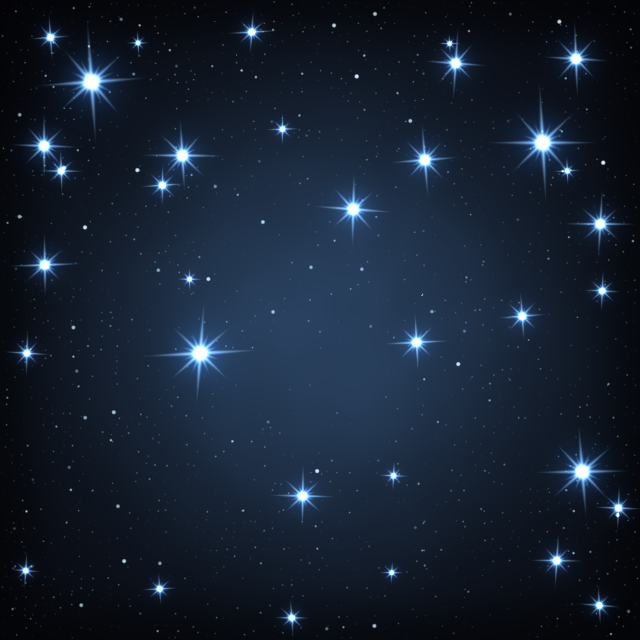
A Shadertoy shader for this background:

```glsl
#define CENTRE_COLOR vec3(0.165, 0.260, 0.380)
#define EDGE_COLOR vec3(0.020, 0.023, 0.042)
#define HALO_COLOR vec3(0.16, 0.46, 0.85)
#define RAY_COLOR vec3(0.58, 0.78, 0.96)
#define CORE_COLOR vec3(0.95, 1.00, 1.00)
#define GLOW_CENTRE vec2(0.505, 0.485)
#define GLOW_SPREAD 0.135
#define RAY_WIDTH 0.026
#define SMALL_GRID 6.0
#define SMALL_CHANCE 0.55
#define DUST_LEVEL 0.75

const float PI = 3.14159;

// Leading stars: centre and reach of the longest ray
const vec3 LEADING[16] = vec3[16](
    vec3(.143, .872, .102), vec3(.848, .777, .094), vec3(.313, .448, .090),
    vec3(.910, .263, .086), vec3(.285, .757, .066), vec3(.552, .673, .066),
    vec3(.712, .901, .058), vec3(.900, .908, .062), vec3(.664, .750, .062),
    vec3(.069, .772, .062), vec3(.938, .650, .056), vec3(.070, .586, .056),
    vec3(.651, .465, .050), vec3(.473, .225, .052), vec3(.816, .506, .044),
    vec3(.870, .124, .045));

vec2 hash2(vec2 p) {
    vec3 q = fract(p.xyx * vec3(.1031, .1030, .0973));
    q += dot(q, q.yzx + 33.33);
    return fract((q.xx + q.yz) * q.zy);
}

float cornerSlope(vec2 cell, vec2 offset) {
    float angle = 2.0 * PI * hash2(cell).x;
    return dot(vec2(cos(angle), sin(angle)), offset);
}

float gradientNoise(vec2 p) {
    vec2 i = floor(p), f = p - i;
    vec2 u = f * f * f * (f * (f * 6.0 - 15.0) + 10.0);
    vec2 e = vec2(1, 0);
    return mix(mix(cornerSlope(i, f), cornerSlope(i + e, f - e), u.x),
               mix(cornerSlope(i + e.yx, f - e.yx), cornerSlope(i + 1.0, f - 1.0), u.x), u.y);
}

// Tapered needle through the origin
float needle(vec2 p, float angle, float reach, float width, float pixel) {
    vec2 axis = vec2(cos(angle), sin(angle));
    float taper = max(1.0 - abs(dot(p, axis)) / reach, 0.0);
    float across = dot(p, vec2(-axis.y, axis.x));
    float w = width * taper + 0.55 * pixel;
    return pow(taper, 1.3) * exp(-across * across / (w * w));
}

// Halo, core and sixteen spikes of three lengths
vec3 star(vec2 p, float size, vec2 seed, float pixel) {
    float d = length(p);
    if (d > 1.3 * size) return vec3(0);
    float fade = 1.0 - smoothstep(0.3 * size, 1.3 * size, d);
    float halo = (0.9 * exp(-d / (0.15 * size)) + 0.16 * exp(-d / (0.4 * size))) * fade;
    float core = 1.3 * exp(-d * d / (0.0085 * size * size));
    float rays = 0.0;
    for (int k = 0; k < 8; k++) {
        vec2 h = hash2(seed + float(k) * 7.3);
        float reach = k % 4 == 0 ? 1.0 : (k % 2 == 0 ? 0.72 : 0.38);
        reach *= size * mix(0.85, 1.05, h.x);
        float angle = float(k) * PI / 8.0 + 0.16 * (h.y - 0.5);
        rays += needle(p, angle, reach, RAY_WIDTH * size, pixel);
    }
    return HALO_COLOR * halo + RAY_COLOR * min(rays, 1.0) * 0.85 + CORE_COLOR * core;
}

// Minor stars on a jittered grid, mostly away from the middle
vec3 minorStars(vec2 p, float pixel) {
    vec3 light = vec3(0);
    for (int y = -1; y <= 1; y++)
    for (int x = -1; x <= 1; x++) {
        vec2 cell = floor(p * SMALL_GRID) + vec2(x, y);
        vec2 centre = (cell + 0.2 + 0.6 * hash2(cell + 41.0)) / SMALL_GRID;
        vec2 pick = hash2(cell + 87.0);
        float chance = SMALL_CHANCE * smoothstep(0.18, 0.42, length(centre - GLOW_CENTRE));
        if (pick.x < chance)
            light += star(p - centre, mix(0.018, 0.040, pick.y), cell, pixel);
    }
    return light;
}

// Round specks, one at most in each grid cell
vec3 dust(vec2 p, float grid, float radius, float chance, float pixel) {
    vec2 cell = floor(p * grid);
    vec2 centre = (cell + 0.2 + 0.6 * hash2(cell + grid)) / grid;
    vec2 pick = hash2(cell + 3.0 * grid);
    float r = radius * mix(0.45, 1.0, pick.y);
    float disc = 1.0 - smoothstep(r - pixel, r + pixel, length(p - centre));
    vec3 tint = mix(vec3(0.35, 0.58, 0.78), vec3(0.85, 0.92, 0.93), pick.y);
    return tint * disc * step(pick.x, chance) * mix(0.3, 1.0, pick.y * pick.y);
}

void mainImage(out vec4 fragColor, in vec2 fragCoord) {
    float pixel = 1.0 / min(iResolution.x, iResolution.y);
    vec2 p = (fragCoord - 0.5 * iResolution.xy) * pixel + 0.5;

    // Night sky with a soft central glow and dark border
    vec2 q = p - GLOW_CENTRE;
    float glow = exp(-dot(q, q) / GLOW_SPREAD);
    vec3 color = mix(EDGE_COLOR, CENTRE_COLOR, glow);
    color *= 1.0 + 0.10 * gradientNoise(p * 5.0) + 0.05 * gradientNoise(p * 13.0);
    vec2 border = smoothstep(0.0, 0.10, 0.5 - abs(p - 0.5));
    color *= mix(0.6, 1.0, border.x * border.y);

    // Dust, densest in the dark outskirts
    float density = mix(0.55, 0.12, glow) * (1.0 + gradientNoise(p * 7.0 + 20.0));
    vec3 light = dust(p, 13.0, 0.0032, 0.35, pixel);
    light += dust(p, 31.0, 0.0017, density * 0.6, pixel) * DUST_LEVEL;
    light += dust(p, 67.0, 0.0010, density, pixel) * DUST_LEVEL * 0.6;

    // Stars
    light += minorStars(p, pixel);
    for (int i = 0; i < 16; i++)
        light += star(p - LEADING[i].xy, LEADING[i].z, vec2(i, 5), pixel);

    fragColor = vec4(min(color + light, 1.0), 1.0);
}
```
